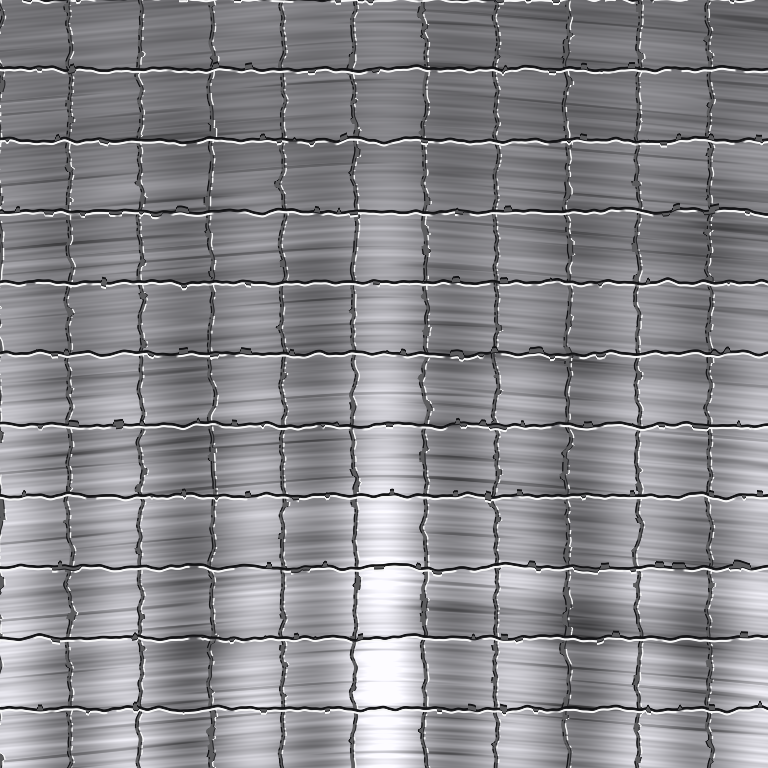
Write a WebGL 2 fragment shader that draws this texture.

```glsl
#version 300 es
precision highp float;
// Brushed metal tiles split by a wavering, chipped and embossed joint grid.

#define TILES 10.8          // repeats across and down
#define GRID_SHIFT 0.0026   // joints sit slightly before the tile edge
#define WOBBLE 0.0085       // sideways wander of the joints
#define JOINT_HALF 0.0024   // half width of the upright joints
#define EDGE 0.0028         // thickness of the embossed edges
#define CHIP 0.0055         // size of the chipped spots
#define STREAK 0.25         // strength of the brushing
#define ARCH 0.09           // slope of the brushed arcs
#define BANDS 6.0           // upright reflections across the canvas

uniform vec2 u_resolution;
out vec4 fragColor;

const vec3 METAL_TINT = vec3(0.992, 0.988, 1.02);
const vec3 JOINT_GRAY = vec3(0.36, 0.36, 0.37);
const vec3 SHADOW = vec3(0.07, 0.07, 0.08);
const vec3 GLINT = vec3(0.97);

float hash(vec2 p) {
    vec3 q = fract(p.xyx * vec3(0.1031, 0.1030, 0.0973));
    q += dot(q, q.yzx + 33.33);
    return fract((q.x + q.y) * q.z);
}

vec2 gradient(vec2 cell) {
    float angle = 6.28318 * hash(cell);
    return vec2(cos(angle), sin(angle));
}

float noise(vec2 p) {
    vec2 i = floor(p), f = p - i;
    vec2 u = f * f * f * (f * (f * 6.0 - 15.0) + 10.0);
    vec2 e = vec2(1.0, 0.0);
    float low = mix(dot(gradient(i), f), dot(gradient(i + e), f - e), u.x);
    float high = mix(dot(gradient(i + e.yx), f - e.yx),
                     dot(gradient(i + e.xx), f - e.xx), u.x);
    return mix(low, high, u.y);
}

// Soft coverage of the interval from a to b
float span(float a, float b, float v, float soft) {
    return smoothstep(a - soft, a + soft, v) * (1.0 - smoothstep(b - soft, b + soft, v));
}

// Sideways wander of one joint
float wander(float along, float seed) {
    return WOBBLE * (noise(vec2(along * 27.0, seed)) + 0.5 * noise(vec2(along * 65.0, seed + 40.0)));
}

// Spots where the joint has broken wider
float chip(float along, float seed) {
    return CHIP * smoothstep(0.30, 0.36, noise(vec2(along * 48.0, seed + 90.0)));
}

// Brushed sheet: p has its origin at the upper left
float metal(vec2 p, vec2 tile) {
    float side = p.x - 0.5;
    float arc = p.y - ARCH * sqrt(side * side + 0.008);

    // Upright reflections grow stronger toward the bottom
    float bend = side + 0.012 * noise(vec2(p.x * 4.0, p.y * 3.0));
    float band = 0.62 * cos(6.28318 * BANDS * bend) + 0.25 * cos(6.28318 * 2.0 * bend);
    float core = exp(-side * side / 0.0022);
    float depth = smoothstep(-0.05, 1.0, p.y);
    float tone = mix(0.45, 0.65, depth) + mix(0.015, 0.24, depth) * band;
    tone += core * mix(0.02, 0.17, smoothstep(0.1, 0.7, p.y));

    // Broad sheen, then coarse and fine brushing
    tone += 0.16 * noise(vec2(p.x * 1.5, arc * 17.0)) * (0.4 + depth);
    float coarse = noise(vec2(p.x * 2.0, arc * 95.0));
    float fine = noise(vec2(p.x * 6.0 + 20.0, arc * 230.0));
    float scored = smoothstep(0.27, 0.46, noise(vec2(p.x * 2.5 + 7.0, arc * 120.0)));
    tone += STREAK * (0.55 * coarse + 0.5 * fine - 0.6 * scored) * (0.7 + 0.5 * depth);
    return tone + 0.05 * (hash(tile + 3.0) - 0.5);
}

void main() {
    vec2 uv = gl_FragCoord.xy / u_resolution;
    vec2 p = vec2(uv.x, 1.0 - uv.y);
    float soft = 0.6 / min(u_resolution.x, u_resolution.y);

    vec2 grid = (p + GRID_SHIFT) * TILES;
    vec2 joint = floor(grid + 0.5);
    vec2 offset = (grid - joint) / TILES;
    vec2 seed = joint * 7.37 + vec2(0.45, 150.45);

    vec3 color = METAL_TINT * clamp(metal(p, floor(grid)), 0.12, 1.0);

    // Upright joints: gray core, broken dark left and bright right edges
    float across = offset.x - wander(p.y, seed.x);
    float left = -JOINT_HALF - 0.6 * chip(p.y, seed.x);
    float right = JOINT_HALF + 0.6 * chip(p.y, seed.x + 20.0);
    float dash = smoothstep(-0.12, 0.08, noise(vec2(p.y * 150.0, seed.x + 60.0)));
    float dots = smoothstep(-0.05, 0.12, noise(vec2(p.y * 170.0, seed.x + 75.0)));
    color = mix(color, GLINT, dots * span(right, right + 0.7 * EDGE, across, soft));
    color = mix(color, JOINT_GRAY, span(left, right, across, soft));
    color = mix(color, SHADOW, dash * span(left, left + 0.6 * EDGE, across, soft));
    color = mix(color, SHADOW, 0.7 * (1.0 - dots) * span(right - 0.5 * EDGE, right, across, soft));

    // Level joints: dark upper edge, gray chips, bright lower edge
    float down = offset.y - wander(p.x, seed.y) * 0.8;
    float top = -0.5 * EDGE - chip(p.x, seed.y);
    float bottom = 0.5 * EDGE + 0.6 * chip(p.x, seed.y + 20.0);
    float lit = smoothstep(-0.36, -0.2, noise(vec2(p.x * 38.0, seed.y + 60.0)));
    color = mix(color, JOINT_GRAY, span(top, bottom, down, soft));
    color = mix(color, SHADOW, span(top - 0.3 * EDGE, top + 0.6 * EDGE, down, soft));
    color = mix(color, SHADOW, 0.85 * span(bottom - 0.5 * EDGE, bottom, down, soft));
    color = mix(color, GLINT, lit * span(bottom, bottom + 0.95 * EDGE, down, soft));

    fragColor = vec4(color, 1.0);
}
```
